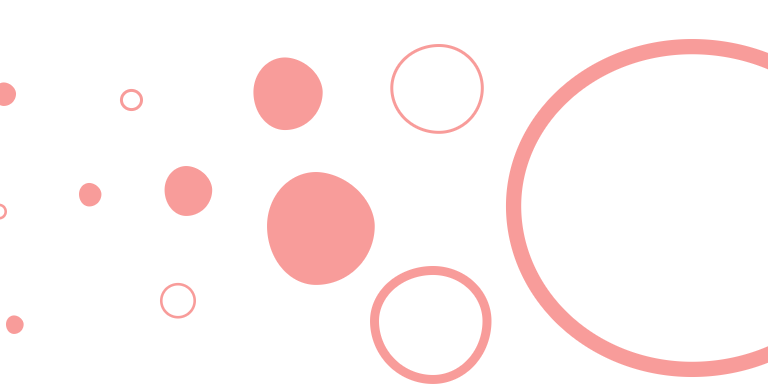
Write a WebGL 1 fragment shader that draws this background.

```glsl
precision highp float;
// Coral pebbles and hand-drawn rings growing from left to right on white.

uniform vec2 u_resolution;

const vec3 PAPER = vec3(1.0);
const vec3 CORAL = vec3(0.973, 0.612, 0.604);

// Reach of a pebble from its centre, as shares of its height: left, right, down, up
const vec4 PEBBLE_REACH = vec4(0.434, 0.520, 0.522, 0.478);
const float PEBBLE_SLANT = 1.85; // below 2 flattens the upper right shoulder
const float ROUND = 2.0;

const int PEBBLES = 6;
const int RINGS = 6;

// Approximate signed distance to an oval with its own reach on each side
float ovalDistance(vec2 p, vec4 reach, float shoulder) {
  vec2 radii = vec2(p.x < 0.0 ? reach.x : reach.y,
                    p.y < 0.0 ? reach.z : reach.w);
  float n = (p.x > 0.0 && p.y > 0.0) ? shoulder : ROUND;
  vec2 q = max(abs(p) / radii, vec2(1e-4));
  float f = pow(pow(q.x, n) + pow(q.y, n), 1.0 / n);
  return (f - 1.0) * f / length(q / radii);
}

// Band of the given width just inside an outline
float bandDistance(float d, float width) {
  return abs(d + 0.5 * width) - 0.5 * width;
}

void main() {
  // Canvas heights, origin at the lower left
  vec2 p = gl_FragCoord.xy / u_resolution.y;

  // Pebbles: centre, height
  vec3 pebble[PEBBLES];
  pebble[0] = vec3(0.823, 0.4115, 0.294);
  pebble[1] = vec3(0.742, 0.760, 0.189);
  pebble[2] = vec3(0.485, 0.5055, 0.130);
  pebble[3] = vec3(0.2323, 0.4943, 0.0612);
  pebble[4] = vec3(0.0365, 0.1555, 0.0482);
  pebble[5] = vec3(0.0099, 0.756, 0.0612);

  // Rings: centre and stroke width, then reach to left, right, down, up
  vec3 ring[RINGS];
  vec4 reach[RINGS];
  ring[0] = vec3(1.802, 0.4635, 0.0397);
  reach[0] = vec4(0.4844, 0.495, 0.4453, 0.4349);
  ring[1] = vec3(1.1432, 0.7708, 0.0078);
  reach[1] = vec4(0.1268, 0.1167, 0.1193, 0.1146);
  ring[2] = vec3(1.1276, 0.1641, 0.0234);
  reach[2] = vec4(0.164, 0.1523, 0.164, 0.1432);
  ring[3] = vec3(0.3424, 0.7396, 0.0078);
  reach[3] = vec4(0.030, 0.030, 0.0288, 0.0288);
  ring[4] = vec3(0.4635, 0.2169, 0.0068);
  reach[4] = vec4(0.0469, 0.0469, 0.0464, 0.0464);
  ring[5] = vec3(-0.0026, 0.449, 0.0068);
  reach[5] = vec4(0.0208);

  // Nearest shape
  float d = 10.0;
  for (int i = 0; i < PEBBLES; i++) {
    d = min(d, ovalDistance(p - pebble[i].xy, PEBBLE_REACH * pebble[i].z, PEBBLE_SLANT));
  }
  for (int i = 0; i < RINGS; i++) {
    float outline = ovalDistance(p - ring[i].xy, reach[i], ROUND);
    d = min(d, bandDistance(outline, ring[i].z));
  }

  // Edge smoothed over one pixel
  float ink = clamp(0.5 - d * u_resolution.y, 0.0, 1.0);
  gl_FragColor = vec4(mix(PAPER, CORAL, ink), 1.0);
}
```
